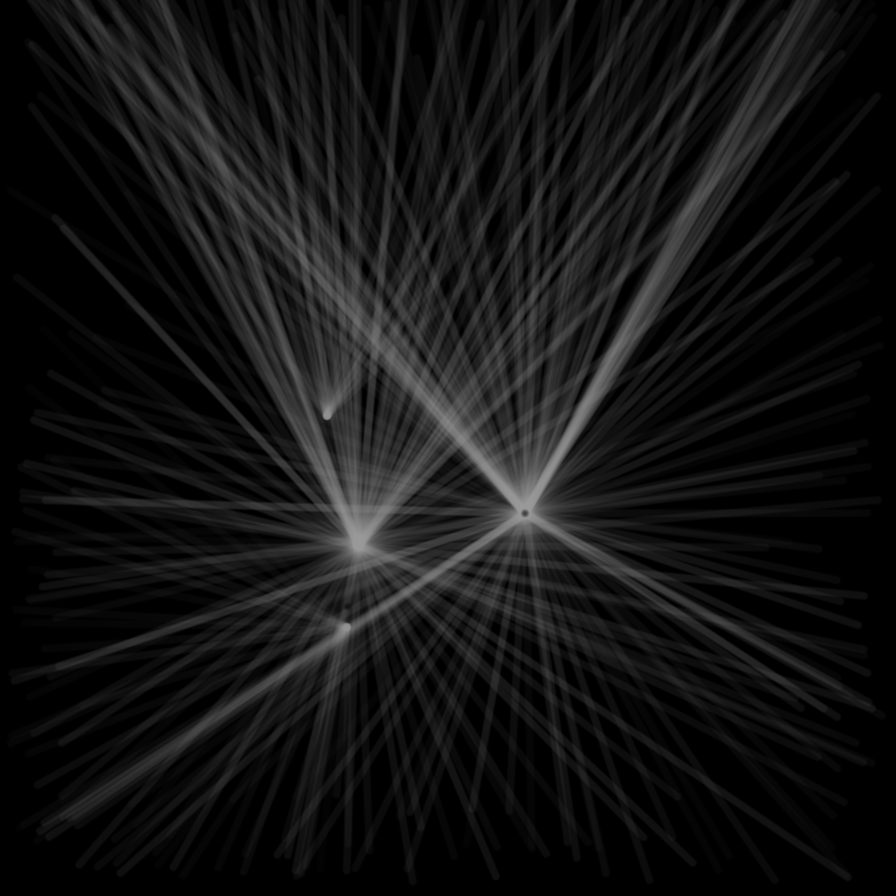
Write a WebGL 1 fragment shader that draws this background.

```glsl
precision highp float;
uniform vec2 u_resolution;

float hash(float n) {
  return fract(sin(n * 12.9898) * 43758.5453);
}

// Distance along a ray to the frame around the canvas
float frameReach(vec2 origin, vec2 dir) {
  vec2 corner = mix(vec2(0.01, 0.015), vec2(0.985, 1.1), step(0.0, dir));
  vec2 t = abs(corner - origin) / max(abs(dir), 0.0001);
  return min(t.x, t.y);
}

// Soft round-ended streak that dims toward its tip
float streak(vec2 q, vec2 dir, float len) {
  float along = clamp(dot(q, dir), 0.0, len);
  float d = length(q - dir * along);
  return (1.0 - smoothstep(0.0025, 0.0058, d)) * mix(1.0, 0.5, along / len);
}

// Random rays between two angles in degrees; crowding gathers them at both sides
float fan(vec2 p, vec2 focus, vec2 span, float count, float crowding, float seed) {
  float light = 0.0;
  for (int i = 0; i < 80; i++) {
    if (float(i) >= count) break;
    float id = float(i) + seed;
    float u = (float(i) + hash(id + 0.3)) / count;
    u = mix(u, 0.5 - 0.5 * cos(3.14159 * u), crowding);
    float jitter = (hash(id + 0.7) - 0.5) * 4.0;
    float angle = radians(mix(span.x, span.y, u) + jitter);
    vec2 dir = vec2(cos(angle), sin(angle));
    float reach = mix(0.72, 1.0, sqrt(hash(id + 0.5)));
    float strength = mix(0.03, 0.15, hash(id + 0.9));
    light += strength * streak(p - focus, dir, frameReach(focus, dir) * reach);
  }
  return light;
}

float pinhole(vec2 p, vec2 center) {
  return mix(0.45, 1.0, smoothstep(0.001, 0.006, length(p - center)));
}

void main() {
  vec2 p = gl_FragCoord.xy / u_resolution;
  vec2 rightFocus = vec2(0.586, 0.427);
  vec2 leftFocus = vec2(0.400, 0.391);
  vec2 upperFocus = vec2(0.365, 0.536);
  vec2 lowerFocus = vec2(0.387, 0.300);

  // Wide upward wedges
  float light = fan(p, rightFocus, vec2(58.0, 132.0), 65.0, 0.85, 11.0);
  light += fan(p, leftFocus, vec2(45.0, 119.0), 60.0, 0.75, 107.0);

  // Sparse rays on the remaining sides
  light += fan(p, rightFocus, vec2(135.0, 416.0), 72.0, 0.0, 211.0);
  light += fan(p, leftFocus, vec2(120.0, 403.0), 62.0, 0.0, 317.0);

  // Narrow bright bundles
  light += fan(p, rightFocus, vec2(129.0, 132.0), 9.0, 0.0, 419.0);
  light += fan(p, rightFocus, vec2(58.0, 61.0), 7.0, 0.0, 503.0);
  light += fan(p, rightFocus, vec2(213.0, 218.0), 7.0, 0.0, 601.0);
  light += fan(p, rightFocus, vec2(327.0, 333.0), 5.0, 0.0, 701.0);
  light += fan(p, leftFocus, vec2(334.0, 340.0), 4.0, 0.0, 751.0);

  // Faint secondary sources
  light += 0.8 * fan(p, upperFocus, vec2(40.0, 125.0), 20.0, 0.3, 809.0);
  light += 0.6 * fan(p, lowerFocus, vec2(135.0, 275.0), 26.0, 0.0, 907.0);

  // Small glows around the sources
  light += 0.25 * exp(-length(p - rightFocus) / 0.018);
  light += 0.25 * exp(-length(p - leftFocus) / 0.018);
  light += 0.25 * exp(-length(p - upperFocus) / 0.006);
  light += 0.25 * exp(-length(p - lowerFocus) / 0.006);

  float gray = 0.6 * (1.0 - exp(-1.5 * light));
  gray *= pinhole(p, rightFocus) * pinhole(p, vec2(0.388, 0.323));
  gl_FragColor = vec4(vec3(gray), 1.0);
}
```
